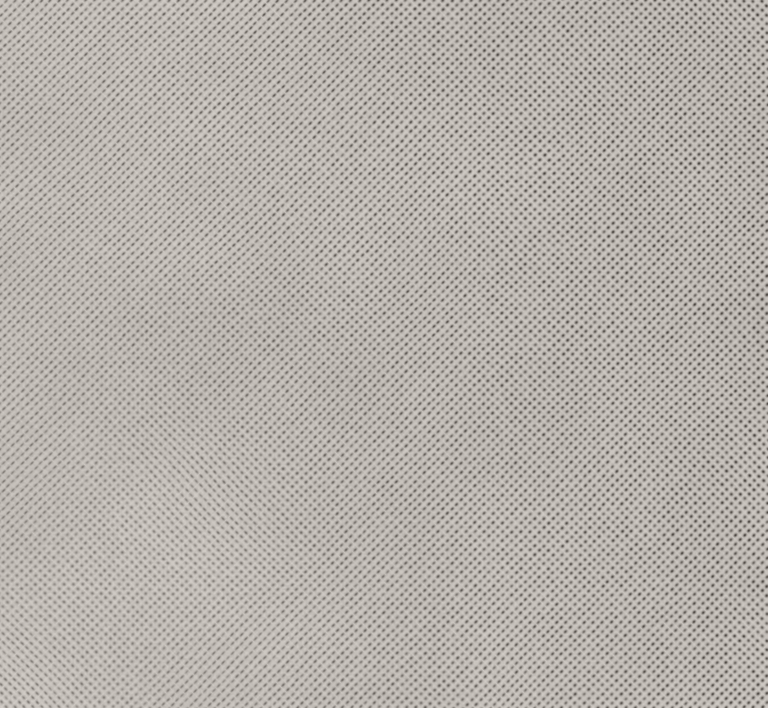
A Shadertoy shader for this texture:

```glsl
const vec2 REPEATS = vec2(84.0, 78.0);     // staggered holes across and down
const vec3 THREAD = vec3(0.818, 0.798, 0.775);
const vec3 SHADE = vec3(0.730, 0.710, 0.688);
const vec3 HOLE = vec3(0.30, 0.28, 0.26);
const float HOLE_RADIUS = 0.255;           // in units of the diagonal cell
const float STRETCH = 0.6;
const float JITTER = 0.1;                  // irregular placing of the holes
const float WARP = 0.35;                   // drift of the weave, in repeats
const float GRAIN_SCALE = 5.0;             // grain cells per repeat
const float BROAD_SHADE = 0.55;
const vec2 SADDLE = vec2(0.15, 0.18);      // centre of the distorted corner

float hash(vec2 p) {
    vec3 h = fract(p.xyx * 0.1031);
    h += dot(h, h.yzx + 33.33);
    return fract((h.x + h.y) * h.z);
}

float noise(vec2 p) {
    vec2 i = floor(p), f = fract(p);
    f = f * f * (3.0 - 2.0 * f);
    return mix(mix(hash(i), hash(i + vec2(1, 0)), f.x),
               mix(hash(i + vec2(0, 1)), hash(i + vec2(1, 1)), f.x), f.y);
}

// Positive values lean the holes to the right, negative ones to the left.
float slant(vec2 uv, float corner) {
    float cloth = mix(0.8, 0.1, uv.x) + 0.6 * (noise(uv * 9.0) - 0.5);
    vec2 d = uv - SADDLE;
    return mix(cloth, clamp(-70.0 * d.x * d.y, -1.0, 1.0), corner);
}

void mainImage(out vec4 fragColor, in vec2 fragCoord) {
    vec2 uv = fragCoord / iResolution.xy;
    float corner = 1.0 - smoothstep(0.12, 0.36, length(uv - SADDLE));

    // Diagonal cells give a staggered lattice
    vec2 p = uv * REPEATS;
    p += WARP * (vec2(noise(uv * 8.0), noise(uv * 8.0 + 37.0)) - 0.5);
    vec2 q = vec2(p.x + p.y, p.x - p.y);
    vec2 cell = floor(q) + 200.0;
    vec2 local = fract(q) - 0.5;
    float variation = hash(cell);
    vec2 offset = JITTER * (vec2(hash(cell + 71.0), hash(cell + 143.0)) - 0.5);

    // Soft oval holes, stretched along one diagonal
    float lean = slant(uv, corner) * STRETCH;
    vec2 radii = HOLE_RADIUS * exp2(vec2(lean, -lean));
    vec2 r = (local - offset) / radii;
    float hole = exp(-dot(r, r));

    // Holes are deeper to the upper right and fade in the corner
    float depth = mix(0.56, 0.9, smoothstep(0.1, 1.0, uv.x * 0.8 + uv.y * 0.3));
    depth *= (1.0 - 0.15 * corner) * mix(0.75, 1.2, variation);

    // Thread shading, grain and broad unevenness
    float grain = noise(p * GRAIN_SCALE);
    float crown = smoothstep(0.2, 0.7, length(local));
    float broad = 0.6 * noise(uv * 4.0) + 0.4 * noise(uv * 11.0 + 19.0);
    float shade = 0.35 * (1.0 - crown) + 0.55 * grain + BROAD_SHADE * broad - 0.3;
    vec3 color = mix(THREAD, SHADE, clamp(shade, 0.0, 1.0));
    color = mix(color, HOLE, clamp(hole * depth, 0.0, 1.0));
    fragColor = vec4(color, 1.0);
}
```
